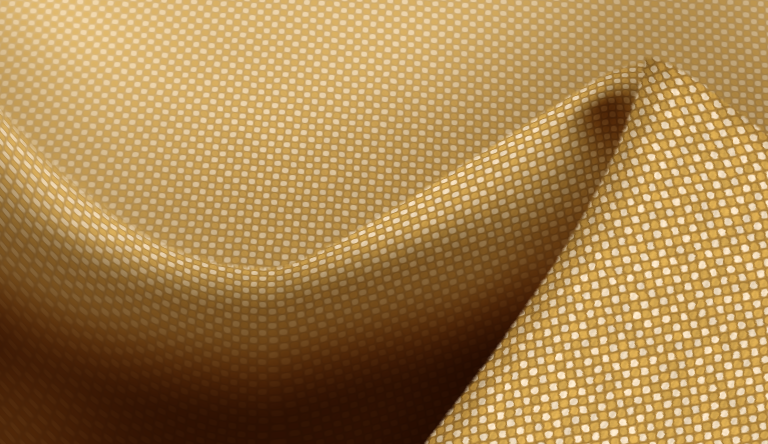
A WebGL 2 fragment shader for this texture:

```glsl
#version 300 es
precision highp float;
// Folded two-tone woven cloth: a soft back sheet, a shadowed valley and a sharp front fold.
uniform vec2 u_resolution;
out vec4 outColor;

const vec3 PALE_YARN = vec3(0.90, 0.82, 0.70);
const vec3 GOLD_YARN = vec3(0.79, 0.61, 0.27);
const vec3 GAP_COLOR = vec3(0.47, 0.31, 0.09);
const vec3 LIGHT_TINT = vec3(0.87, 1.05, 1.45); // channel exponents in light
const vec3 SHADE_TINT = vec3(0.87, 1.34, 2.25); // and in shadow
const vec2 FRONT_PITCH = vec2(0.0360, 0.0245);
const vec2 VALLEY_CELL = vec2(0.0185, 0.0165);
const vec2 BACK_CELL = vec2(0.0185, 0.0168);
const float BACK_ANGLE = -0.07;
const float PI = 3.14159265;

float hash(vec2 p) {
    return fract(sin(dot(p, vec2(127.1, 311.7))) * 43758.5453);
}

// Layered sines, about -1 to 1
float ripple(vec2 p) {
    float sum = 0.0, amp = 0.5;
    for (int i = 0; i < 4; i++) {
        sum += amp * sin(p.x + 1.7 * sin(p.y)) * cos(p.y - 0.8 * p.x);
        p = mat2(1.5, 1.1, -1.1, 1.5) * p + 2.3;
        amp *= 0.55;
    }
    return sum;
}

float dip(float t, float slope, float radius) {
    return sqrt(slope * slope * t * t + radius * radius) - radius;
}

// Outlines of the folds
float valleyRidge(float x) {
    float t = x - 0.6;
    float bend = max(t - 0.72, 0.0);
    return 0.395 + (t < 0.0 ? 0.98 * t * t : dip(t, 0.65, 0.06) - 1.9 * bend * bend);
}

float frontEdge(float y) {
    return 0.957 + 0.76 * y - 0.25 * y * y * y;
}

float frontCrest(float x) {
    return 0.868 - dip(x - 1.464, 0.82, 0.05);
}

// Plain weave: round pale bumps over gold yarn; focus runs from blurred 0 to sharp 1
vec3 weave(vec2 q, float focus) {
    q += 0.13 * vec2(ripple(q * 0.6), ripple(q.yx * 0.55 + 4.0));
    float wave = cos(PI * q.x) * cos(PI * q.y);
    float soft = mix(0.85, 0.26, focus);
    float pale = smoothstep(-soft, soft, wave - 0.32 * focus);
    vec3 color = mix(GOLD_YARN, PALE_YARN, pale);
    float gap = 1.0 - smoothstep(0.0, 0.6, abs(wave - 0.02));
    color = mix(color, GAP_COLOR, gap * mix(0.08, 0.62, focus));
    vec2 cell = floor(q + 0.5);
    float twist = sin(9.0 * (q.x + 0.6 * q.y) + 6.0 * hash(cell));
    float variation = 0.14 * (hash(cell + 3.0) - 0.5) + 0.035 * twist;
    color *= 1.0 + focus * focus * variation;
    vec3 average = mix(GOLD_YARN, PALE_YARN, 0.5) * 0.98;
    return mix(average, color, mix(0.4, 1.0, focus));
}

vec3 lit(vec3 color, float light) {
    vec3 tint = mix(SHADE_TINT, LIGHT_TINT, smoothstep(0.27, 0.75, light));
    return color * pow(vec3(max(light, 0.0)), tint);
}

vec3 backSheet(vec2 p, float above) {
    float c = cos(BACK_ANGLE), s = sin(BACK_ANGLE);
    vec2 q = mat2(c, -s, s, c) * p;
    q.y += 0.12 * p.y * p.y;
    q.x += 0.15 * (p.x - 0.8) * (p.y - 0.4);
    float focus = 0.62 - 0.30 * smoothstep(0.55, 1.0, p.y);
    focus *= mix(0.55, 1.0, smoothstep(0.1, 0.65, p.x));
    float light = mix(0.88, 1.06, smoothstep(0.0, 0.40, above));
    light -= 0.06 * smoothstep(0.9, 1.6, p.x);
    light += 0.05 * (1.0 - smoothstep(0.0, 0.55, p.x));
    light += 0.02 * ripple(p * vec2(5.0, 7.0));
    return lit(weave(q / BACK_CELL, focus), light);
}

vec3 valley(vec2 p, float below, float toFront) {
    float slope = (valleyRidge(p.x + 0.02) - valleyRidge(p.x - 0.02)) / 0.04;
    float depth = max(below, 0.0);
    float t = p.x - 0.6;
    float tilt = t < 0.0 ? 0.0 : 0.55 * dip(t, 0.65, 0.06);
    vec2 q = vec2(p.x - 0.25 * slope * depth, below - tilt + 0.02 * (1.0 - exp(-depth / 0.03)));
    float terminator = 0.335 + (t < 0.0 ? 0.45 * t * t : 0.27 * t);
    float height = p.y - terminator;
    float shade = mix(0.18, 0.56, smoothstep(-0.30, -0.03, height));
    float sunny = mix(1.07, 0.73, smoothstep(0.02, 0.20, below));
    float light = mix(shade, sunny, smoothstep(-0.05, 0.09, height));
    // Hollow under the peak, contact shade and a faint lower corner
    vec2 hollow = (p - vec2(1.365, 0.755)) / vec2(0.09, 0.095);
    light *= 1.0 - 0.58 * exp(-dot(hollow, hollow)) * smoothstep(0.01, 0.07, below);
    light *= mix(0.80, 1.0, smoothstep(0.0, 0.18, toFront));
    light += 0.16 * exp(-18.0 * dot(p, p));
    float focus = mix(0.50, 0.75, smoothstep(0.0, 0.7, p.x));
    focus *= mix(0.55, 1.0, smoothstep(-0.16, 0.08, height));
    return lit(weave(q / VALLEY_CELL, focus), light);
}

vec3 frontFold(vec2 p, float inside, float underCrest) {
    float roll = 1.0 - exp(-max(inside, 0.0) / 0.05);
    vec2 lattice = vec2(inside + 0.025 * roll, p.y + 0.48 * inside) / FRONT_PITCH;
    vec2 q = vec2(lattice.x + lattice.y, lattice.x - lattice.y);
    float light = mix(0.82, 1.07, smoothstep(-0.01, 0.10, inside));
    light *= mix(0.92, 1.0, smoothstep(0.0, 0.06, underCrest));
    light += 0.03 * ripple(p * 6.0);
    float fiber = 0.04 * ripple(p * vec2(190.0, 230.0));
    return lit(weave(q, 0.85), light + fiber);
}

void main() {
    vec2 p = gl_FragCoord.xy / u_resolution.y;
    float pixel = 1.0 / u_resolution.y;
    float below = valleyRidge(p.x) - p.y;
    float fuzz = 0.003 * ripple(p * 150.0);
    float inside = p.x - frontEdge(p.y) + fuzz;
    float underCrest = frontCrest(p.x) - p.y + fuzz;

    // Layer the sheets from far to near
    vec3 color = backSheet(p, -below);
    float blur = mix(0.035, 0.009, smoothstep(0.0, 0.6, p.x));
    float valleyMask = smoothstep(-blur, blur, below) * (1.0 - smoothstep(1.44, 1.47, p.x));
    color = mix(color, valley(p, below, -inside), valleyMask);
    float edge = 0.004 + pixel;
    float frontMask = smoothstep(-edge, edge, inside) * smoothstep(-edge, edge, underCrest);
    color = mix(color, frontFold(p, inside, underCrest), frontMask);
    outColor = vec4(clamp(color, 0.0, 1.0), 1.0);
}
```
